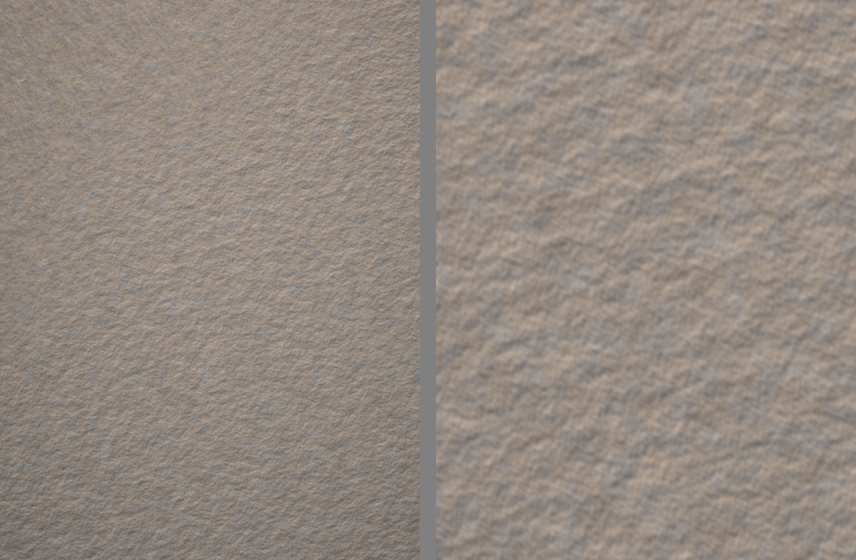
Left, the full canvas; right, a detail of the centre.
Give the GLSL for this texture, as a WebGL 2 fragment shader.

```glsl
#version 300 es
precision highp float;

uniform vec2 u_resolution;
out vec4 fragColor;

const vec3 COOL_PLASTER = vec3(0.556, 0.530, 0.512);
const vec3 WARM_PLASTER = vec3(0.578, 0.526, 0.482);

// Integer hash of a lattice cell, two values in 0..1
vec2 hash2(vec2 cell) {
    uvec2 v = uvec2(ivec2(cell)) * 1664525u + 1013904223u;
    v.x += v.y * 1664525u;
    v.y += v.x * 1664525u;
    v ^= v >> 16u;
    v.x += v.y * 1664525u;
    v.y += v.x * 1664525u;
    v ^= v >> 16u;
    return vec2(v >> 8u) / 16777216.0;
}

mat2 rotation(float angle) {
    float c = cos(angle), s = sin(angle);
    return mat2(c, s, -s, c);
}

float cornerSlope(vec2 cell, vec2 corner, vec2 f) {
    float angle = 6.28318 * hash2(cell + corner).x;
    return dot(vec2(cos(angle), sin(angle)), f - corner);
}

// Gradient noise, roughly -0.7..0.7
float noise(vec2 p) {
    vec2 cell = floor(p), f = p - cell;
    vec2 w = f * f * f * (f * (f * 6.0 - 15.0) + 10.0);
    float low = mix(cornerSlope(cell, vec2(0, 0), f), cornerSlope(cell, vec2(1, 0), f), w.x);
    float high = mix(cornerSlope(cell, vec2(0, 1), f), cornerSlope(cell, vec2(1, 1), f), w.x);
    return mix(low, high, w.y);
}

// Plaster height: lumps slightly drawn out along one direction, plus fine grain
float plasterHeight(vec2 p, float grainAngle, float stretch) {
    vec2 q = rotation(-grainAngle) * p * 42.0;
    q.x /= stretch;
    float height = 0.0, amplitude = 1.0;
    for (int octave = 0; octave < 4; octave++) {
        height += amplitude * noise(q);
        q = rotation(0.75) * q * 1.93 + vec2(17.3, 41.7);
        amplitude *= 0.68;
    }
    return height;
}

// Brightness change of slopes turned towards or away from the light
float relief(vec2 p, vec2 toLight, float grainAngle, float stretch) {
    return plasterHeight(p, grainAngle, stretch)
         - plasterHeight(p + toLight, grainAngle, stretch);
}

// Rare small pits with a lit rim above and a shadow below
float pits(vec2 p, float cellSize) {
    vec2 cell = floor(p / cellSize);
    vec2 place = hash2(cell + 91.0), kind = hash2(cell + 233.0);
    vec2 d = p - (cell + 0.2 + 0.6 * place) * cellSize;
    d = rotation(-0.5 * kind.y) * d / (cellSize * vec2(0.055, 0.025));
    return step(0.72, kind.x) * d.y * exp(-dot(d, d));
}

void main() {
    vec2 uv = gl_FragCoord.xy / u_resolution;
    vec2 p = gl_FragCoord.xy / u_resolution.x;

    // Gently rising grain, giving way to steep falling strokes at upper left
    float wander = 0.3 * noise(p * 4.0 + 7.0);
    float strokes = smoothstep(0.35, 1.0, uv.y - 0.7 * uv.x + 0.15 + wander);
    float wall = relief(p, vec2(-0.0015, 0.0040), 0.30, 1.25);
    float brushed = relief(p + 5.0, vec2(0.0022, 0.0037), -0.9, 1.4);
    float shade = mix(wall, brushed, 0.55 * strokes);

    // Broad light, brightest above the centre, with soft uneven swells
    vec2 offCentre = uv - vec2(0.55, 0.70);
    float light = 1.06 - 0.30 * dot(offCentre, offCentre);
    light += 0.26 * shade + 0.30 * pits(p, 0.12);
    light += 0.05 * noise(p * 17.0 + 60.0) + 0.05 * noise(p * 34.0 + 30.0);

    // Warm lit lumps over cooler hollows
    float patches = noise(p * 38.0 + 120.0) + 0.5 * noise(rotation(0.6) * p * 80.0 + 50.0);
    float warmth = 0.40 * shade + 0.55 * patches + 0.22 * (uv.y - 0.45);
    vec3 colour = mix(COOL_PLASTER, WARM_PLASTER, smoothstep(-0.18, 0.18, warmth));

    fragColor = vec4(colour * light, 1.0);
}
```
